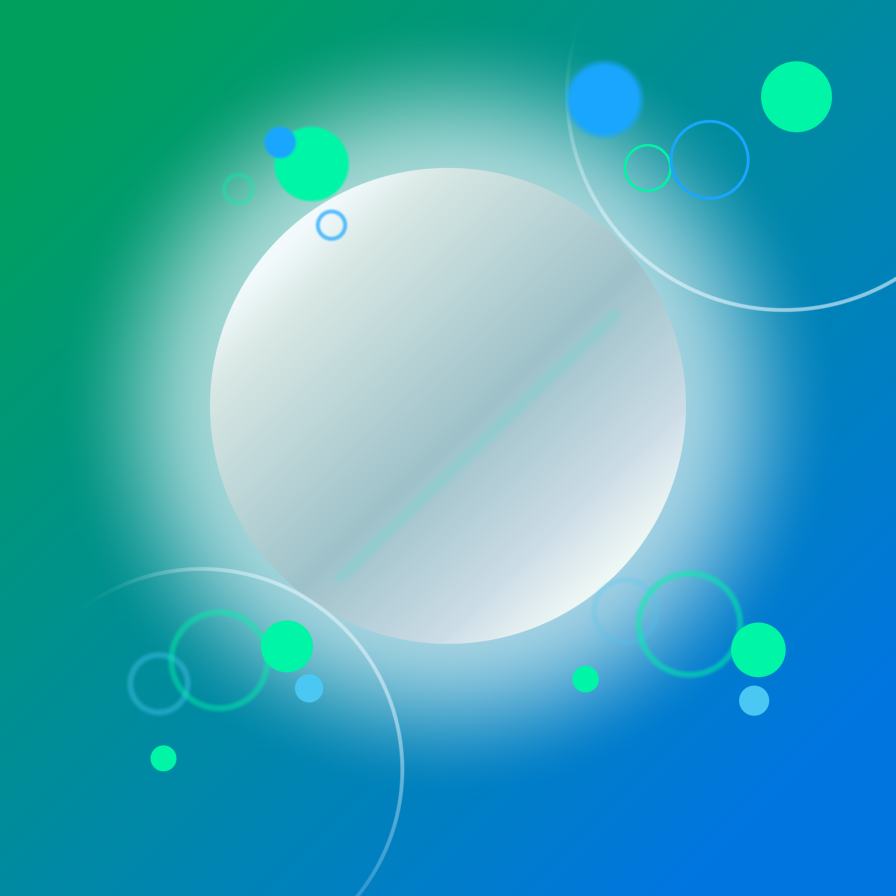
Give the GLSL for this background, as a three.js fragment shader.

```glsl
varying vec2 vUv;

const vec3 MINT = vec3(0.0, 0.96, 0.65);
const vec3 AZURE = vec3(0.10, 0.65, 1.0);
const vec3 SKY = vec3(0.29, 0.78, 0.95);
const vec2 DISC_CENTER = vec2(0.5, 0.547);
const float DISC_RADIUS = 0.2656;

// Coverage of a signed distance, never sharper than one pixel
float cover(float d, float soft) {
  float w = max(soft, 0.75 * fwidth(vUv.x));
  return 1.0 - smoothstep(-w, w, d);
}

float dotMask(vec2 center, float radius, float soft) {
  return cover(length(vUv - center) - radius, soft);
}

float ringMask(vec2 center, float radius, float halfWidth, float soft) {
  return cover(abs(length(vUv - center) - radius) - halfWidth, soft);
}

float segmentDistance(vec2 p, vec2 a, vec2 b) {
  vec2 ab = b - a;
  return length(p - a - ab * clamp(dot(p - a, ab) / dot(ab, ab), 0.0, 1.0));
}

vec3 backdrop(vec2 p) {
  float t = clamp((0.5 * (p.x + 1.0 - p.y) - 0.1) / 0.78, 0.0, 1.0);
  return mix(vec3(0.0, 0.625, 0.37), vec3(0.0, 0.46, 0.88), t);
}

// Brushed diagonal sheen with a soft teal streak
vec3 discColor(vec2 p) {
  float s = dot(p - DISC_CENTER, vec2(0.69, -0.72)) / DISC_RADIUS;
  vec3 c = mix(vec3(0.95, 0.98, 0.99), vec3(0.85, 0.91, 0.895), smoothstep(-1.0, -0.7, s));
  c = mix(c, vec3(0.62, 0.76, 0.79), clamp((s + 0.75) / 0.87, 0.0, 1.0));
  c = mix(c, vec3(0.81, 0.87, 0.91), clamp((s - 0.12) / 0.6, 0.0, 1.0));
  c = mix(c, vec3(0.94, 0.975, 0.96), clamp((s - 0.7) / 0.3, 0.0, 1.0));
  float d = segmentDistance(p, vec2(0.381, 0.357), vec2(0.686, 0.648));
  return mix(c, vec3(0.53, 0.81, 0.81), 0.6 * cover(d - 0.007, 0.005));
}

void main() {
  vec2 p = vUv;
  vec3 color = backdrop(p);

  // Halo and disc
  float r = length(p - DISC_CENTER);
  float halo = 0.72 * (1.0 - smoothstep(0.25, 0.438, r));
  color = mix(color, vec3(0.88, 0.94, 0.95), halo);
  color = mix(color, discColor(p), cover(r - DISC_RADIUS, 0.0));

  // Large fading arcs
  float upperFade = 0.6 * (1.0 - smoothstep(0.68, 0.99, p.y));
  float lowerFade = 0.55 * smoothstep(0.07, 0.32, p.x) * smoothstep(-0.2, 0.28, p.y);
  color = mix(color, vec3(0.92, 0.97, 1.0), upperFade * ringMask(vec2(0.875, 0.896), 0.242, 0.0021, 0.001));
  color = mix(color, vec3(0.92, 0.97, 1.0), lowerFade * ringMask(vec2(0.225, 0.141), 0.224, 0.0021, 0.001));

  // Upper right cluster
  color = mix(color, AZURE, dotMask(vec2(0.6745, 0.889), 0.0415, 0.006));
  color = mix(color, MINT, dotMask(vec2(0.889, 0.892), 0.0396, 0.0));
  color = mix(color, MINT, ringMask(vec2(0.723, 0.8125), 0.0254, 0.0014, 0.0));
  color = mix(color, AZURE, ringMask(vec2(0.792, 0.8216), 0.043, 0.0016, 0.0));

  // Upper left cluster
  color = mix(color, MINT, dotMask(vec2(0.3477, 0.817), 0.0415, 0.0025));
  color = mix(color, AZURE, dotMask(vec2(0.3125, 0.841), 0.0175, 0.0025));
  color = mix(color, MINT, 0.4 * ringMask(vec2(0.266, 0.789), 0.0158, 0.0022, 0.002));
  color = mix(color, AZURE, 0.7 * ringMask(vec2(0.37, 0.7487), 0.0152, 0.0022, 0.002));

  // Lower left cluster
  color = mix(color, SKY, 0.4 * ringMask(vec2(0.1775, 0.237), 0.032, 0.0033, 0.003));
  color = mix(color, MINT, 0.45 * ringMask(vec2(0.2448, 0.263), 0.0535, 0.0033, 0.003));
  color = mix(color, MINT, dotMask(vec2(0.3203, 0.2786), 0.029, 0.0));
  color = mix(color, SKY, dotMask(vec2(0.345, 0.2318), 0.0158, 0.0));
  color = mix(color, MINT, dotMask(vec2(0.1825, 0.1536), 0.0145, 0.0));

  // Lower right cluster
  color = mix(color, SKY, 0.25 * ringMask(vec2(0.698, 0.3177), 0.035, 0.0033, 0.003));
  color = mix(color, MINT, 0.5 * ringMask(vec2(0.7695, 0.3034), 0.0565, 0.0033, 0.003));
  color = mix(color, MINT, dotMask(vec2(0.8464, 0.2747), 0.0305, 0.0));
  color = mix(color, SKY, dotMask(vec2(0.8417, 0.218), 0.0168, 0.0));
  color = mix(color, MINT, dotMask(vec2(0.6535, 0.242), 0.0148, 0.0));

  gl_FragColor = vec4(color, 1.0);
}
```
